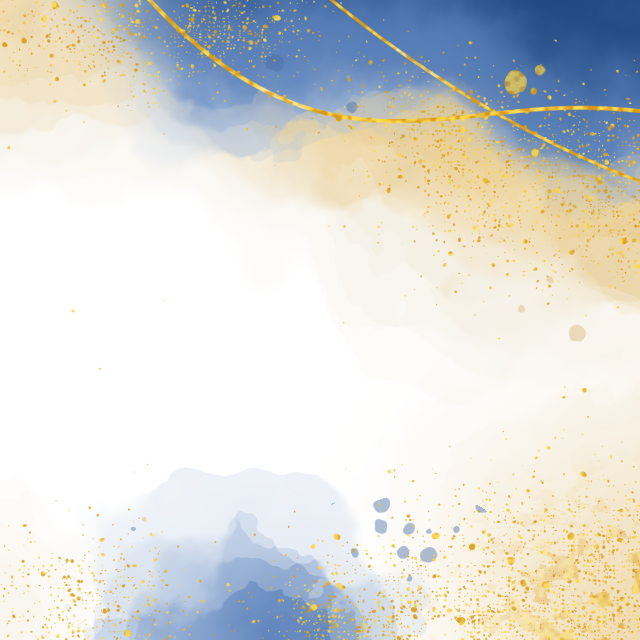
A three.js fragment shader for this background:

```glsl
// Watercolour paper: sand and blue washes with torn edges, gold dust and threads.
// Washes stack noisy copies of a depth field; dust is hashed per grid cell.
#define WASH_LAYERS 5
#define EDGE_ROUGHNESS 0.24
#define PIGMENT_GRAIN 0.09
#define THREAD_WIDTH 0.0031
#define SOFT_EDGE 0.0013
#define CREAM vec3(0.962, 0.94, 0.895)
#define SAND vec3(0.925, 0.825, 0.615)
#define PALE_BLUE vec3(0.68, 0.76, 0.87)
#define MID_BLUE vec3(0.32, 0.48, 0.72)
#define DEEP_BLUE vec3(0.1, 0.27, 0.51)
#define DARK_GOLD vec3(0.85, 0.6, 0.08)
#define LIGHT_GOLD vec3(0.99, 0.85, 0.3)
varying vec2 vUv;

float hash(vec2 p) {
  vec3 q = fract(p.xyx * 0.1031);
  q += dot(q, q.yzx + 33.33);
  return fract((q.x + q.y) * q.z);
}
float noise(vec2 p) {
  vec2 i = floor(p), f = fract(p);
  f = f * f * (3.0 - 2.0 * f);
  return mix(mix(hash(i), hash(i + vec2(1, 0)), f.x),
             mix(hash(i + vec2(0, 1)), hash(i + vec2(1, 1)), f.x), f.y);
}
float fbm(vec2 p) {
  float sum = 0.0, amp = 0.52;
  for (int i = 0; i < 5; i++) {
    sum += amp * noise(p);
    p = mat2(1.6, 1.2, -1.2, 1.6) * p + 7.7;
    amp *= 0.5;
  }
  return sum;
}
// Soft elliptical bump
float spot(float x, float y, float rx, float ry) {
  vec2 q = (vUv - vec2(x, y)) / vec2(rx, ry);
  return exp(-dot(q, q));
}
// Coverage of stacked paint layers; depth is positive inside
float wash(float depth, float spread, float seed) {
  float sum = 0.0;
  float softness = mix(0.003, 0.045, smoothstep(0.3, 0.75, noise(vUv * 7.0 + seed)));
  for (int i = 0; i < WASH_LAYERS; i++) {
    float k = float(i), ragged = fbm(vUv * (4.5 + k) + seed + k * 7.3) - 0.5;
    float d = depth - spread * k / float(WASH_LAYERS - 1) + ragged * EDGE_ROUGHNESS;
    sum += smoothstep(0.0, softness, d);
  }
  return sum / float(WASH_LAYERS);
}
float inside(float d) { return 1.0 - smoothstep(-SOFT_EDGE, SOFT_EDGE, d); }
float disc(vec2 p, float x, float y, float r) { return inside(length(p - vec2(x, y)) - r); }
// One random dot per grid cell, kept where density allows
float specks(vec2 p, float cells, float density) {
  vec2 q = p * cells, id = floor(q);
  vec2 centre = 0.35 + 0.3 * vec2(hash(id + 3.1), hash(id + 17.7));
  float size = hash(id + 41.3), radius = mix(0.1, 0.34, size * size);
  return inside((length(fract(q) - centre) - radius) / cells) * step(hash(id + 71.9), density);
}
float sweepingThread(float x) {
  float t = x - 0.62;
  return 0.811 + (t < 0.0 ? 1.534 * pow(-t, 2.2) : 0.0103 * (1.0 - cos(11.0 * t)));
}
float stroke(float dy, float slope, float width) {
  return inside(abs(dy) * inversesqrt(1.0 + slope * slope) - width);
}

void main() {
  vec2 p = vUv;
  float x = p.x, y = p.y, grain = fbm(p * 9.0 + 20.0) - 0.5;
  vec3 color = vec3(1.0), tint = vec3(grain * PIGMENT_GRAIN);
  // Cream underpainting and pale lower corners
  float edge = 0.66 - 0.11 * smoothstep(0.28, 0.42, x)
    - 0.09 * smoothstep(0.48, 0.6, x) - 0.09 * smoothstep(0.62, 0.74, x);
  color = mix(color, CREAM, wash(y - edge, 0.16, 2.0));
  color = mix(color, CREAM, 0.8 * wash(0.4 - length(p - vec2(1.0, 0.08)), 0.26, 13.0));
  color = mix(color, CREAM, 0.6 * wash(0.2 - length(p - vec2(0.0, 0.05)), 0.12, 27.0));
  // Sand band and warm corner
  edge = 0.77 - 0.11 * smoothstep(0.3, 0.45, x)
    - 0.12 * smoothstep(0.58, 0.75, x) - 0.06 * smoothstep(0.78, 1.0, x);
  float spread = mix(0.24, 0.1, smoothstep(0.2, 0.65, x));
  color = mix(color, SAND + tint, 0.95 * wash(y - edge, spread, 38.0));
  color = mix(color, SAND, 0.75 * spot(1.05, -0.03, 0.27, 0.3));
  // Upper blue wash, darkest at the right
  edge = 0.915 - 0.03 * spot(0.34, y, 0.1, 0.1)
    - 0.085 * smoothstep(0.66, 0.85, x) - 0.15 * smoothstep(0.05, 0.28, x);
  float tone = (y - edge) * 3.0 + 0.45 * (x - 0.4) + grain * 0.6;
  vec3 blue = mix(PALE_BLUE, MID_BLUE, smoothstep(0.05, 0.62, tone));
  blue = mix(blue, DEEP_BLUE, smoothstep(0.6, 1.15, tone)) + tint;
  color = mix(color, blue, 0.96 * wash(y - edge, 0.09, 51.0) * smoothstep(0.0, 0.32, x));
  // Lower blue bloom
  float bloom = 0.26 * (1.0 - length((p - vec2(0.39, -0.03)) / vec2(0.31, 0.26)));
  float core = clamp(spot(0.44, 0.01, 0.18, 0.15) + grain * 0.5, 0.0, 1.0);
  color = mix(color, mix(PALE_BLUE, MID_BLUE, core), 0.94 * wash(bloom, 0.14, 64.0));
  // Paint drops
  vec2 w = p + 0.004 * (vec2(noise(p * 90.0), noise(p * 90.0 + 31.0)) - 0.5);
  float drops = max(disc(w, 0.429, 0.902, 0.013), disc(w, 0.55, 0.833, 0.009));
  drops = max(drops, specks(w, 26.0, 0.8 * spot(0.66, 0.14, 0.09, 0.06)));
  color = mix(color, MID_BLUE * 0.9, 0.45 * drops);
  color = mix(color, SAND * 0.95, 0.6 * specks(w, 24.0, 0.7 * spot(0.84, 0.51, 0.07, 0.05)));
  // Gold dust, flakes and discs
  float corner = spot(1.03, 0.01, 0.22, 0.16);
  float dust = 0.55 * spot(0.98, 0.7, 0.23, 0.1) + 0.3 * spot(0.7, 0.81, 0.13, 0.07)
    + 0.42 * spot(0.34, 0.97, 0.12, 0.08) + 0.25 * spot(0.08, 0.97, 0.16, 0.09)
    + 0.5 * spot(0.55, 0.02, 0.1, 0.07) + 0.28 * spot(0.15, 0.05, 0.12, 0.09)
    + 0.35 * spot(0.88, 0.05, 0.24, 0.14) + 0.4 * corner;
  dust *= 0.4 + 1.2 * noise(p * 16.0);
  float gold = 0.8 * smoothstep(0.54, 0.62, fbm(p * vec2(34.0, 48.0))) * corner;
  for (float k = 0.0; k < 4.0; k++)
    gold = max(gold, specks(w + k * 0.37, 52.0 + 38.0 * k, dust * (0.35 + 0.2 * k)));
  gold = max(gold, 0.8 * max(disc(w, 0.805, 0.871, 0.018), disc(w, 0.843, 0.89, 0.008)));
  // Gold threads with metallic shimmer
  float sweep = sweepingThread(x), t = x - 0.518;
  float slope = (sweepingThread(x + 0.001) - sweep) / 0.001;
  float threads = max(stroke(y - sweep, slope, THREAD_WIDTH),
    stroke(y - 1.0 + t * (0.8 - 0.44 * t), 0.88 * t - 0.8, THREAD_WIDTH * 0.75));
  float glint = noise(p * 130.0), shine = 0.7 * smoothstep(0.6, 0.9, noise(p * 24.0)) * glint;
  vec3 metal = mix(DARK_GOLD, LIGHT_GOLD, smoothstep(0.15, 0.85, glint));
  color = mix(color, metal, 0.9 * gold);
  color = mix(color, mix(metal, vec3(1.0, 0.97, 0.8), shine), threads);
  gl_FragColor = vec4(clamp(color, 0.0, 1.0), 1.0);
}
```
